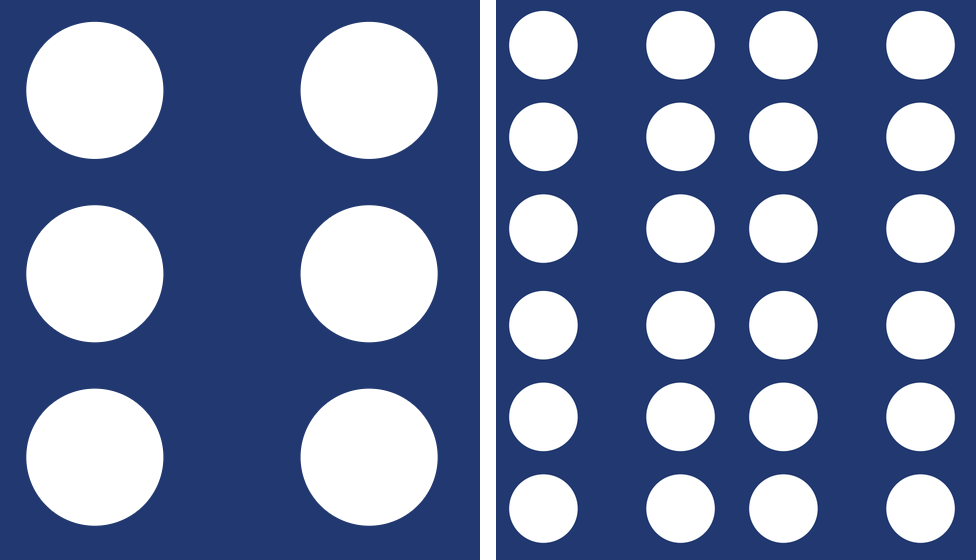
Left: one tile. Right: repeated 2 by 2.
Reproduce this pattern procedurally as a Shadertoy shader.

```glsl
// Flat white discs on navy, two columns by three rows.
// A loop places the disc centres on a lattice; distances wrap around
// the canvas so opposite edges continue one another.

const vec3 NAVY = vec3(0.13, 0.22, 0.44);
const vec3 WHITE = vec3(1.0);

const ivec2 REPEATS = ivec2(2, 3);
const vec2 FIRST_CENTRE = vec2(0.1976, 0.1836); // fractions of the canvas
const vec2 SPACING = vec2(0.5714, 0.3275);      // fractions of the canvas
const float RADIUS = 0.1224;                    // in canvas heights

// Shortest offset between two points on a canvas that wraps
vec2 wrappedOffset(vec2 a, vec2 b) {
    return fract(a - b + 0.5) - 0.5;
}

float discDistance(vec2 offset, float radius) {
    return length(offset) - radius;
}

// Nearest disc edge, measured in canvas heights
float latticeDistance(vec2 uv, vec2 canvasSize) {
    float nearest = 1e3;
    for (int row = 0; row < REPEATS.y; row++) {
        for (int column = 0; column < REPEATS.x; column++) {
            vec2 centre = FIRST_CENTRE + SPACING * vec2(column, row);
            vec2 offset = wrappedOffset(uv, centre) * canvasSize;
            nearest = min(nearest, discDistance(offset, RADIUS));
        }
    }
    return nearest;
}

// Coverage across an edge about one pixel wide
float coverage(float dist, float pixel) {
    return clamp(0.5 - dist / pixel, 0.0, 1.0);
}

void mainImage(out vec4 fragColor, in vec2 fragCoord) {
    vec2 uv = fragCoord / iResolution.xy;
    vec2 canvasSize = vec2(iResolution.x / iResolution.y, 1.0);
    float dist = latticeDistance(uv, canvasSize);
    float disc = coverage(dist, 1.0 / iResolution.y);
    fragColor = vec4(mix(NAVY, WHITE, disc), 1.0);
}
```
